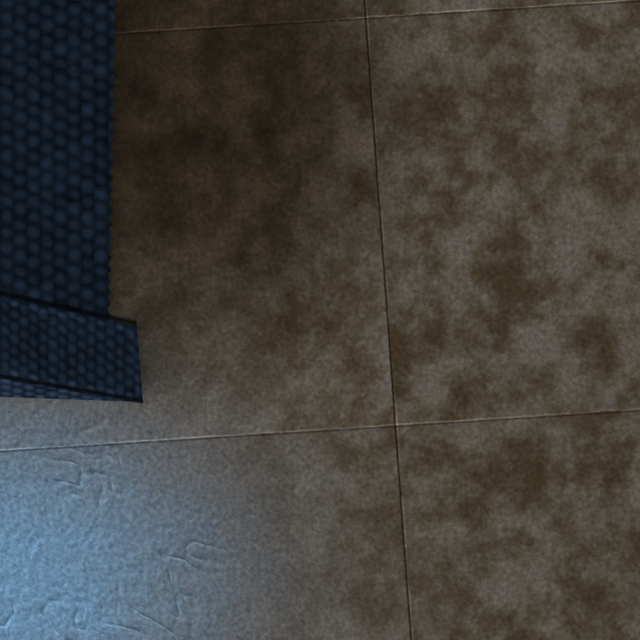
Reproduce this texture procedurally as a Shadertoy shader.

```glsl
// Large stone floor tiles, seen slightly askew, beside a dark woven seat corner.
// Gradient noise gives stains, grain and embossed wrinkles; half-planes cut out
// the seat; soft falloffs add its shadow and a cool sheen at the lower left.

const vec3 SHADOW_BROWN = vec3(0.165, 0.135, 0.100);
const vec3 STAIN_BROWN  = vec3(0.245, 0.205, 0.150);
const vec3 STONE_GREY   = vec3(0.365, 0.345, 0.315);
const vec3 COOL_GREY    = vec3(0.360, 0.365, 0.380);
const vec3 SKY_SHEEN    = vec3(0.400, 0.540, 0.660);
const vec3 WICKER_DARK  = vec3(0.030, 0.045, 0.065);
const vec3 WICKER_LIGHT = vec3(0.115, 0.160, 0.220);
const vec2 TILE_SIZE    = vec2(0.68, 0.64);

vec2 hash2(vec2 p) {
    vec3 q = fract(p.xyx * vec3(0.1031, 0.1030, 0.0973));
    q += dot(q, q.yzx + 33.33);
    return fract((q.xx + q.yz) * q.zy);
}

float cornerSlope(vec2 cell, vec2 corner, vec2 f) {
    return dot(hash2(cell + corner) * 2.0 - 1.0, f - corner);
}

float gradientNoise(vec2 p) {
    vec2 i = floor(p), f = fract(p);
    vec2 u = f * f * f * (f * (f * 6.0 - 15.0) + 10.0);
    vec2 e = vec2(0.0, 1.0);
    return mix(mix(cornerSlope(i, e.xx, f), cornerSlope(i, e.yx, f), u.x),
               mix(cornerSlope(i, e.xy, f), cornerSlope(i, e.yy, f), u.x), u.y);
}

float fbm(vec2 p, int octaves) {
    float sum = 0.0, amp = 1.0;
    for (int i = 0; i < octaves; i++) {
        sum += amp * gradientNoise(p);
        p = mat2(1.6, 1.2, -1.2, 1.6) * p + 17.3;
        amp *= 0.58;
    }
    return sum;
}

// Signed distance to the line a-b, positive on its left
float leftOf(vec2 p, vec2 a, vec2 b) {
    vec2 d = normalize(b - a);
    return d.x * (p.y - a.y) - d.y * (p.x - a.x);
}

float cover(float d, float blur) { return smoothstep(-blur, blur, d); }

float line(float d, float halfWidth, float blur) {
    return cover(halfWidth - abs(d), blur);
}

// Stone height: creases that run down to the right
float wrinkles(vec2 p) {
    p += 0.035 * vec2(fbm(p * 7.0, 3), fbm(p * 7.0 + 40.0, 3));
    vec2 q = vec2(p.x + p.y, p.x - p.y) * vec2(15.0, 7.0);
    float ridge = exp(-14.0 * abs(fbm(q, 2)));
    return ridge * smoothstep(-0.15, 0.25, gradientNoise(p * 6.0 + 9.0))
         + 0.5 * fbm(p * 34.0, 3);
}

float emboss(vec2 p, vec2 lightStep) {
    return wrinkles(p + lightStep) - wrinkles(p - lightStep);
}

vec3 stone(vec2 p, vec2 tileId) {
    vec2 q = p + 5.0 * hash2(tileId + 20.0);
    float mottle = fbm(q * 11.0, 5) + 0.35 * fbm(q * 38.0, 3);
    vec3 col = mix(STAIN_BROWN, STONE_GREY, smoothstep(-0.60, 0.50, mottle));
    col *= 0.95 + 0.08 * hash2(tileId + 7.0).x;

    float shade = 1.0 - smoothstep(0.30, 1.15, length((p - vec2(0.31, 0.87)) / vec2(0.38, 0.52)));
    col = mix(col, SHADOW_BROWN * (1.0 + 0.45 * mottle), 0.92 * shade);

    float reach = length((p - vec2(-0.02, 0.08)) * vec2(1.0, 1.35)) + 0.06 * mottle;
    col = mix(col, COOL_GREY, 0.75 * (1.0 - smoothstep(0.30, 0.72, reach)));
    float sheen = 1.0 - smoothstep(0.05, 0.52, reach);
    col = mix(col, SKY_SHEEN, sheen);

    float relief = clamp(emboss(q, vec2(-0.0016, 0.0020)), -0.7, 0.7);
    col *= 1.0 + relief * mix(0.10, 0.36, smoothstep(0.0, 0.5, sheen));
    return col * (1.0 + 0.24 * fbm(q * 130.0, 2));
}

// Dark or pale joints, patchy along their length
vec3 addJoints(vec3 col, vec2 d, vec2 p, float blur) {
    float wear = smoothstep(-0.3, 0.3, gradientNoise(p * 12.0));
    col *= 1.0 - 0.50 * line(d.x, 0.0013, blur);
    col *= 1.0 + 0.32 * wear * line(d.x - 0.0032, 0.0012, blur);
    col *= 1.0 - 0.30 * line(d.y + 0.0030, 0.0012, blur);
    return col * (1.0 + (0.15 + 0.30 * wear) * line(d.y, 0.0014, blur));
}

// Strands in staggered columns with rounded highlights
vec3 wicker(vec2 p, vec2 cellSize) {
    vec2 g = p / cellSize;
    g.y += 0.5 * mod(floor(g.x), 2.0) + 0.25 * gradientNoise(p * 30.0);
    vec2 f = fract(g) - 0.5;
    float strand = smoothstep(0.55, 0.10, length(f * vec2(0.85, 1.0) + vec2(0.0, 0.12 * f.x)));
    float tone = 0.20 + 0.50 * strand + 0.22 * hash2(floor(g) + 50.0).x;
    return mix(WICKER_DARK, WICKER_LIGHT, tone + 0.25 * fbm(p * 60.0, 2));
}

void mainImage(out vec4 fragColor, in vec2 fragCoord) {
    vec2 p = fragCoord / iResolution.xy;
    float blur = 1.0 / iResolution.y;

    // Skewed tile grid
    vec2 t = vec2(p.x - 0.642 + 0.073 * p.y, p.y - 0.297 - 0.064 * p.x) / TILE_SIZE;
    vec2 jointDist = (t - floor(t + 0.5)) * TILE_SIZE;
    vec3 col = addJoints(stone(p, floor(t)), jointDist, p, blur);

    // Seat: side panel, underside sliver and front rail
    float ripple = 0.002 * sin(p.y * 350.0);
    float panel = min(leftOf(p, vec2(0.169, 0.45), vec2(0.180, 1.0)) + ripple, p.y - 0.45);
    float railTop = leftOf(p, vec2(0.215, 0.490), vec2(0.0, 0.538));
    float railEnd = leftOf(p, vec2(0.223, 0.375), vec2(0.214, 0.490));
    float railBase = leftOf(p, vec2(0.0, 0.412), vec2(0.220, 0.373));
    float rail = min(min(railTop, railEnd), railBase);
    float under = min(min(leftOf(p, vec2(0.0, 0.380), vec2(0.220, 0.372)), -railBase), railEnd);
    float seat = max(max(panel, rail), under);

    col *= 1.0 - 0.38 * exp(-max(-seat, 0.0) * 45.0) * smoothstep(0.36, 0.42, p.y);
    col = mix(col, wicker(p, vec2(0.021, 0.024)) * 0.95, cover(panel, blur));
    col = mix(col, wicker(p, vec2(0.018, 0.010)) * 1.6, cover(under, blur));
    vec3 railColor = wicker(p + vec2(0.0, 0.18 * p.x), vec2(0.015, 0.019));
    railColor *= 1.0 + 0.4 * line(rail - 0.008, 0.003, 0.003);
    col = mix(col, railColor, cover(rail, blur));
    col *= 1.0 - 0.65 * line(railTop + 0.004, 0.004, 0.003) * cover(railEnd, blur);
    col *= 1.0 - 0.60 * line(railBase, 0.003, 0.002) * cover(railEnd, blur);

    fragColor = vec4(clamp(col, 0.0, 1.0), 1.0);
}
```
